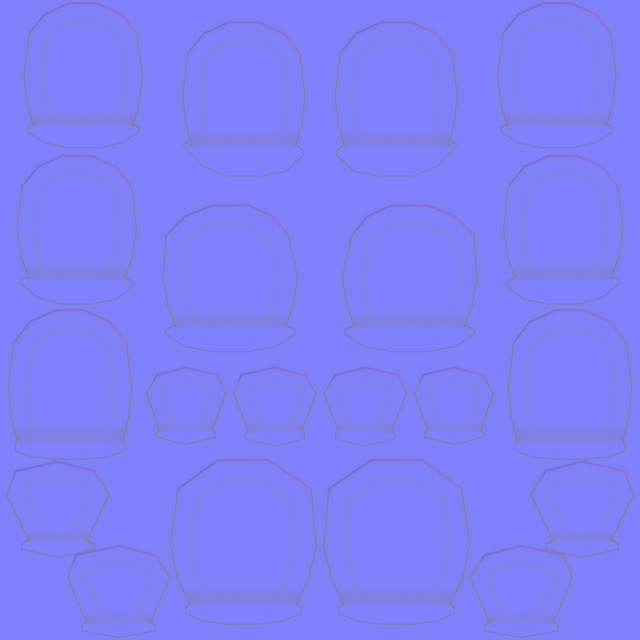
A WebGL 1 fragment shader for this texture map:

```glsl
precision highp float;
// Tangent-space normal map: mirrored pairs of faceted nail plates with soft bevels.
uniform vec2 u_resolution;

const vec3 FLAT_NORMAL = vec3(0.502, 0.502, 0.995);
const vec3 SIDE_EDGE = vec3(0.48, 0.49, 0.58);
// Shoulder corners (x, depth, x, depth) as shares of half width and dome height
const vec4 DOME = vec4(0.65, 0.09, 0.91, 0.25);
const vec4 BROAD = vec4(0.63, 0.10, 0.91, 0.20);
const vec4 FAN = vec4(0.385, 0.06, 0.77, 0.12);

vec2 hashGradient(vec2 cell) {
  float angle = 6.2832 * fract(sin(dot(cell, vec2(127.1, 311.7))) * 4375.5);
  return vec2(cos(angle), sin(angle));
}

float gradientNoise(vec2 p) {
  vec2 i = floor(p), f = fract(p);
  vec2 u = f * f * (3.0 - 2.0 * f);
  vec2 e = vec2(1.0, 0.0);
  float low = mix(dot(hashGradient(i), f), dot(hashGradient(i + e), f - e), u.x);
  float high = mix(dot(hashGradient(i + e.yx), f - e.yx),
                   dot(hashGradient(i + 1.0), f - 1.0), u.x);
  return mix(low, high, u.y);
}

float segment(vec2 p, vec2 a, vec2 b) {
  vec2 ap = p - a, ab = b - a;
  return length(ap - ab * clamp(dot(ap, ab) / max(dot(ab, ab), 1e-9), 0.0, 1.0));
}

// Adds one descending wall to the dome distance and its inside test
void addWall(vec2 p, vec2 a, vec2 b, inout float dist, inout float inside) {
  dist = min(dist, segment(p, a, b));
  float t = (a.y - p.y) / (a.y - b.y);
  if (t >= 0.0 && t < 1.0) inside = step(p.x, mix(a.x, b.x, t));
}

float bell(float x, float width) {
  return exp(-x * x / (width * width));
}

float stroke(float dist, float width, float pixel) {
  return 1.0 - smoothstep(width - 0.5 * pixel, width + 0.75 * pixel, dist);
}

// frame: centre x, half width, top, waist; foot: lip half width, lip y, bottom y
// cut: crown and waist shares of half width; skew: shoulder lean, foot tilt
vec3 paintNail(vec3 color, vec2 p, float facing, vec4 frame, vec3 foot,
               vec2 cut, vec4 shoulders, vec2 skew) {
  float pixel = 1.0 / min(u_resolution.x, u_resolution.y);
  float halfWidth = frame.y, height = frame.z - frame.w;
  float x = p.x - frame.x;
  float side = x < 0.0 ? -1.0 : 1.0;
  vec2 q = vec2(abs(x), p.y);
  float rounded = step(0.01, cut.x);

  // Dome corners, from the crown down to the waist
  vec2 size = vec2(halfWidth, -height), origin = vec2(0.0, frame.z);
  vec2 lean = vec2(side * skew.x, 0.0);
  vec2 crown = origin + size * vec2(cut.x, 0.0);
  vec2 upper = origin + size * (shoulders.xy - lean * 0.5);
  vec2 lower = origin + size * (shoulders.zw - lean);
  vec2 widest = origin + size * vec2(1.0, mix(0.42, 0.6, rounded));
  vec2 belly = origin + size * vec2(mix(cut.y, 1.0, mix(0.28, 0.6, rounded)), 0.84);
  vec2 waist = origin + size * vec2(cut.y, 1.0);
  float dome = segment(q, origin, crown), inside = 0.0;
  addWall(q, crown, upper, dome, inside);
  addWall(q, upper, lower, dome, inside);
  addWall(q, lower, widest, dome, inside);
  addWall(q, widest, belly, dome, inside);
  addWall(q, belly, waist, dome, inside);

  // Flared foot below the waist
  vec2 tilt = vec2(0.0, side * skew.y * foot.x);
  float share = mix(0.5, 0.7, rounded);
  vec2 lip = vec2(foot.x, foot.y) + tilt;
  vec2 lipTop = lip + vec2(0.0, 0.0075);
  vec2 heel = vec2(foot.x * share, mix(foot.y, foot.z, share)) + tilt * share;
  vec2 base = vec2(foot.x * 0.29 * rounded, foot.z);
  float footEdge = min(segment(q, waist, lipTop), segment(q, lipTop, lip));
  footEdge = min(footEdge, min(segment(q, lip, heel), segment(q, heel, base)));
  footEdge = min(footEdge, segment(q, base, vec2(0.0, foot.z)));

  // Soft bevel: outline glow, inset ring and cross band
  float bandOffset = q.y - frame.w - 0.04 * height;
  float aboveBand = smoothstep(-0.01, 0.015, bandOffset);
  float ring = bell(dome - 0.2 * halfWidth - 0.008, 0.0085) * inside * aboveBand;
  float band = 1.0 - smoothstep(0.035 * height, 0.075 * height, abs(bandOffset));
  band *= 1.0 - smoothstep(0.95, 1.1, q.x / waist.x);
  color.b -= 0.055 * bell(dome, 0.008) + max(0.055 * ring, 0.095 * band);

  // Crisp rim, tinted by its slope near the crown
  float crownShare = 1.0 - smoothstep(0.12, 0.32, (frame.z - q.y) / height);
  vec3 crownEdge = vec3(0.51 + 0.10 * facing * x / halfWidth, 0.42, 0.83);
  vec3 rimColor = mix(SIDE_EDGE, crownEdge, crownShare);
  color = mix(color, rimColor, 0.8 * stroke(dome, mix(0.0007, 0.0014, crownShare), pixel));
  return mix(color, SIDE_EDGE, 0.8 * stroke(footEdge, 0.0007, pixel));
}

void main() {
  vec2 uv = gl_FragCoord.xy / u_resolution;
  float facing = uv.x < 0.5 ? 1.0 : -1.0;
  vec2 p = vec2(0.5 - abs(uv.x - 0.5), uv.y);
  vec3 c = FLAT_NORMAL;
  c.b -= 0.012 * abs(gradientNoise(p * vec2(80.0, 7.0)));

  // Large plates
  c = paintNail(c, p, facing, vec4(0.130, 0.0925, 0.995, 0.805), vec3(0.087, 0.794, 0.7695), vec2(0.23, 0.84), DOME, vec2(0.0));
  c = paintNail(c, p, facing, vec4(0.381, 0.0957, 0.965, 0.7735), vec3(0.0935, 0.764, 0.725), vec2(0.25, 0.85), DOME, vec2(0.0, -0.07));
  c = paintNail(c, p, facing, vec4(0.120, 0.0935, 0.7565, 0.5665), vec3(0.0885, 0.555, 0.525), vec2(0.24, 0.81), DOME, vec2(0.0, -0.03));
  c = paintNail(c, p, facing, vec4(0.360, 0.105, 0.679, 0.491), vec3(0.1015, 0.478, 0.4505), vec2(0.27, 0.82), DOME, vec2(0.05, 0.0));
  c = paintNail(c, p, facing, vec4(0.1095, 0.0965, 0.5155, 0.3125), vec3(0.0855, 0.2955, 0.2825), vec2(0.22, 0.86), DOME, vec2(0.0));
  c = paintNail(c, p, facing, vec4(0.380, 0.114, 0.281, 0.0575), vec3(0.090, 0.0415, 0.0247), vec2(0.35, 0.73), BROAD, vec2(-0.02, 0.0));
  // Small fans
  c = paintNail(c, p, facing, vec4(0.2905, 0.0612, 0.4258, 0.328), vec3(0.0462, 0.3165, 0.306), vec2(0.0, 0.68), FAN, vec2(-0.03, 0.0));
  c = paintNail(c, p, facing, vec4(0.4297, 0.0645, 0.4258, 0.328), vec3(0.0462, 0.314, 0.3034), vec2(0.0, 0.65), FAN, vec2(0.05, 0.0));
  c = paintNail(c, p, facing, vec4(0.0905, 0.080, 0.2786, 0.1563), vec3(0.0566, 0.142, 0.129), vec2(0.0, 0.57), FAN, vec2(0.055, 0.0));
  c = paintNail(c, p, facing, vec4(0.1855, 0.080, 0.147, 0.0286), vec3(0.058, 0.0143, 0.004), vec2(0.0, 0.63), FAN, vec2(0.055, 0.0));
  gl_FragColor = vec4(c, 1.0);
}
```
